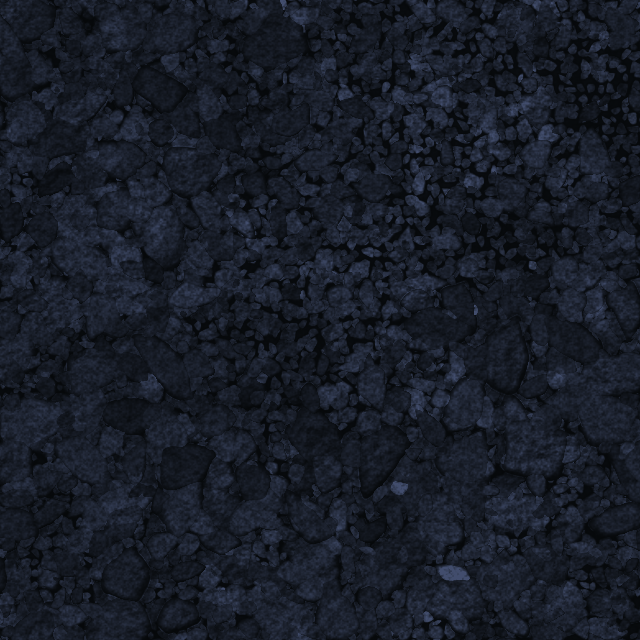
Reproduce this texture procedurally as a three.js fragment shader.

```glsl
// Bed of dark blue-black crushed stone, from rubble up to angular lumps.
// Convex random polygons are scattered on four jittered grids, sorted by a
// soft height test, then lit with a noise relief, contact shade and grain.

varying vec2 vUv;

const vec3 SHADOW_COLOR = vec3(0.020, 0.029, 0.036);
const vec3 STONE_COLOR = vec3(0.190, 0.225, 0.315);
const vec3 LIGHT_DIR = vec3(-0.26, 0.50, 0.83);
const float GAP_TONE = 0.05;       // tone between the stones
const float CORNER_SHARP = 15.0;   // higher gives crisper stone corners
const float RIM_WIDTH = 0.17;      // bevel width in cells
const float RIM_SLOPE = 1.0;
const float RELIEF = 0.016;        // strength of the surface roughness
const float CONTACT_SHADE = 0.38;
const float GRAIN = 0.55;
const float CHIP_SHARE = 0.006;    // share of pale chips
const float EDGE_SOFT = 0.0016;    // edge blur in canvas units
const float TAU = 6.28319;

float hash(vec2 p) {
  return fract(sin(dot(p, vec2(127.1, 311.7))) * 43758.5453);
}

float noise(vec2 p) {
  vec2 i = floor(p);
  vec2 f = fract(p);
  f = f * f * (3.0 - 2.0 * f);
  float low = mix(hash(i), hash(i + vec2(1.0, 0.0)), f.x);
  float high = mix(hash(i + vec2(0.0, 1.0)), hash(i + 1.0), f.x);
  return mix(low, high, f.y);
}

float fbm(vec2 p) {
  float sum = 0.0;
  float amp = 0.5;
  for (int i = 0; i < 4; i++) {
    sum += amp * noise(p);
    p = mat2(1.6, 1.2, -1.2, 1.6) * p + 7.3;
    amp *= 0.5;
  }
  return sum;
}

// Rounded convex polygon: xy is the outward direction, z the inner distance.
vec3 stoneShape(vec2 q, float radius, vec2 id) {
  float sum = 0.0;
  vec2 outward = vec2(0.0);
  for (int k = 0; k < 6; k++) {
    vec2 key = id + float(k) * vec2(3.7, 9.1);
    float a = (float(k) + 0.8 * hash(key)) * TAU / 6.0;
    vec2 n = vec2(cos(a), sin(a));
    float reach = radius * mix(0.75, 1.2, hash(key + 5.3));
    float e = exp(CORNER_SHARP * (dot(q, n) - reach));
    sum += e;
    outward += e * n;
  }
  return vec3(outward / sum, -log(sum) / CORNER_SHARP);
}

// Adds one grid of stones; pile holds the top height and its tone.
void addStones(vec2 p, float cells, float keep, float lift, vec2 bump, inout vec2 pile) {
  vec2 base = floor(p * cells);
  float soft = max(0.03, EDGE_SOFT * cells);
  for (int y = -1; y <= 1; y++) {
    for (int x = -1; x <= 1; x++) {
      vec2 cell = base + vec2(float(x), float(y));
      vec2 id = cell + cells * 1.37;
      vec2 center = cell + 0.5 + 0.7 * (vec2(hash(id), hash(id + 17.2)) - 0.5);
      float patchy = 0.6 * noise(center / cells * 4.5 + 3.0) + 0.4 * hash(id + 31.4);
      if (patchy > keep) continue;

      // Turn and stretch the stone
      float angle = TAU * hash(id + 43.9);
      float stretch = mix(1.0, 1.38, hash(id + 51.6));
      mat2 turn = mat2(cos(angle), sin(angle), -sin(angle), cos(angle));
      vec2 squash = vec2(1.0 / stretch, stretch);
      vec2 q = (p * cells - center) * turn * squash;
      vec3 shape = stoneShape(q, mix(0.42, 0.66, hash(id + 63.1)), id);
      float rise = lift + 0.6 * hash(id + 71.8);

      // Dark contact around stones that lie above the pile
      float near = smoothstep(-0.13, 0.0, shape.z) * smoothstep(-0.25, 0.05, rise - pile.x);
      pile.y *= 1.0 - CONTACT_SHADE * near * step(shape.z, 0.0);

      // Light the bevelled, tilted and rough face
      float face = smoothstep(0.0, RIM_WIDTH, shape.z);
      vec2 tilt = vec2(hash(id + 83.3), hash(id + 97.7)) - 0.5;
      vec2 lean = turn * (shape.xy * squash) * RIM_SLOPE * (1.0 - face);
      vec3 normal = normalize(vec3(lean + 0.7 * tilt - bump, 1.0));
      float light = 0.08 + 0.92 * max(dot(normal, LIGHT_DIR), 0.0);
      float chip = step(1.0 - CHIP_SHARE, hash(id + 111.5)) * step(20.0, cells);
      float albedo = mix(0.38, 0.86, hash(id + 123.4)) + 0.75 * chip;
      float tone = albedo * light * mix(0.16, 1.0, face);

      float top = rise + 0.5 * face;
      float cover = smoothstep(0.0, soft, shape.z) * smoothstep(-0.03, 0.03, top - pile.x);
      pile = mix(pile, vec2(top, tone), cover);
    }
  }
}

void main() {
  // Ragged outlines and surface relief
  vec2 p = vUv + 0.007 * (vec2(fbm(vUv * 38.0), fbm(vUv * 38.0 + 40.0)) - 0.47);
  float step1 = 0.002;
  float rough = fbm(vUv * 42.0);
  vec2 bump = vec2(fbm((vUv + vec2(step1, 0.0)) * 42.0), fbm((vUv + vec2(0.0, step1)) * 42.0));
  bump = (bump - rough) / step1 * RELIEF;

  // Rubble first, then larger stones
  vec2 pile = vec2(-0.3, GAP_TONE);
  addStones(p, 62.0, 1.0, -0.15, bump, pile);
  addStones(p, 36.0, 0.72, 0.0, bump, pile);
  addStones(p, 22.0, 0.55, 0.12, bump, pile);
  addStones(p, 13.0, 0.42, 0.25, bump, pile);

  // Grain, dusty patches and broad light changes
  float grain = 0.55 * noise(vUv * 210.0) + 0.45 * noise(vUv * 390.0 + 9.0);
  float dust = smoothstep(0.52, 0.75, fbm(vUv * 17.0 + 21.0));
  float tone = pile.y * (1.0 + GRAIN * (2.0 * grain - 1.0));
  tone *= (1.0 + 0.45 * dust) * mix(0.75, 1.2, noise(vUv * 5.0 + 12.0));
  gl_FragColor = vec4(mix(SHADOW_COLOR, STONE_COLOR, clamp(tone, 0.0, 1.4)), 1.0);
}
```
